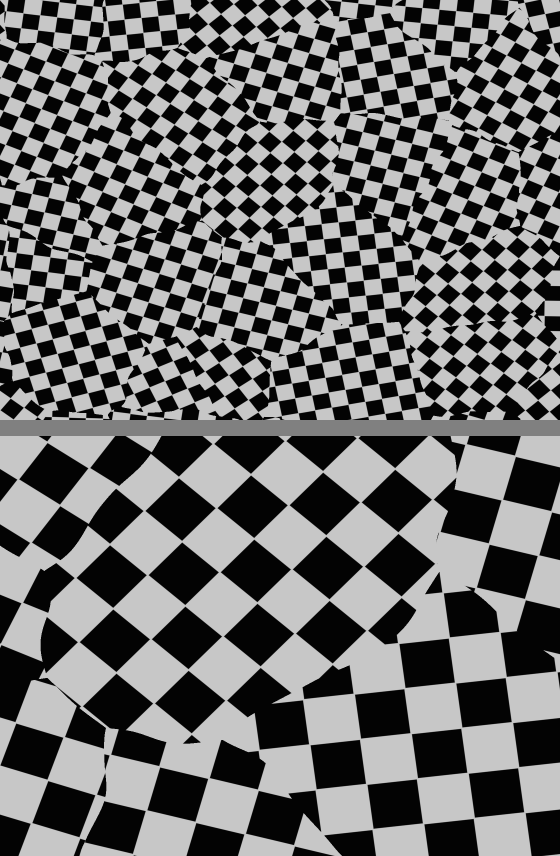
Top, the full canvas; bottom, a detail of the centre.
Write a Shadertoy shader that draws this pattern.

```glsl
// Patchwork of checkerboards: a jittered Voronoi partition with slightly wavy
// borders, where each patch carries the same checker grid at its own random
// angle and offset. Edges are smoothed by distance and by supersampling.

#define PATCH_SIZE   0.25    // Voronoi grid pitch, in canvas heights
#define JITTER       0.92    // scatter of the patch seeds
#define SQUARE_SIZE  0.0405  // side of one checker square
#define SQUASH       0.89    // vertical compression of the whole pattern
#define WAVE_FREQ    13.0    // border waviness: frequency
#define WAVE_AMP     0.020   // border waviness: amplitude
#define LIGHT_BIAS   0.0135  // how far light squares grow, in squares
#define SAMPLES      3       // supersamples per axis
#define LIGHT_GREY   vec3(0.78)
#define NEAR_BLACK   vec3(0.01)

// Three random values in 0..1 for a lattice cell (integer PCG hash).
vec3 hash3(vec2 cell, uint seed) {
    uvec3 v = uvec3(uvec2(ivec2(cell) + 4096), seed);
    v = v * 1664525u + 1013904223u;
    v += v.yzx * v.zxy;
    v ^= v >> 16u;
    v += v.yzx * v.zxy;
    return vec3(v >> 8u) / 16777216.0;
}

float cornerGradient(vec2 cell, vec2 offset, uint seed) {
    float angle = 6.2832 * hash3(cell, seed).x;
    return dot(vec2(cos(angle), sin(angle)), offset);
}

float gradientNoise(vec2 p, uint seed) {
    vec2 i = floor(p), f = p - i, e = vec2(1, 0);
    vec2 u = f * f * f * (f * (f * 6.0 - 15.0) + 10.0);
    float low  = mix(cornerGradient(i, f, seed),
                     cornerGradient(i + e.xy, f - e.xy, seed), u.x);
    float high = mix(cornerGradient(i + e.yx, f - e.yx, seed),
                     cornerGradient(i + e.xx, f - e.xx, seed), u.x);
    return mix(low, high, u.y);
}

// Lattice cell whose jittered seed point lies nearest to p.
vec2 nearestPatch(vec2 p) {
    vec2 home = floor(p), best = home;
    float bestDist = 1e9;
    for (int y = -1; y <= 1; y++)
    for (int x = -1; x <= 1; x++) {
        vec2 cell = home + vec2(x, y);
        vec2 toSeed = cell + 0.5 + JITTER * (hash3(cell, 7u).xy - 0.5) - p;
        float d = dot(toSeed, toSeed);
        if (d < bestDist) { bestDist = d; best = cell; }
    }
    return best;
}

// Signed distance to the checker edges, in squares; positive is light.
float checker(vec2 p) {
    vec2 i = floor(p);
    vec2 toEdge = 0.5 - abs(p - i - 0.5);
    float side = 1.0 - 2.0 * mod(i.x + i.y, 2.0);
    return side * min(toEdge.x, toEdge.y);
}

// Share of light at a point; blur is the edge half-width in canvas heights.
float patchwork(vec2 p, float blur) {
    p.y /= SQUASH;
    vec2 wave = vec2(gradientNoise(p * WAVE_FREQ, 1u),
                     gradientNoise(p * WAVE_FREQ, 2u));
    vec2 cell = nearestPatch((p + WAVE_AMP * wave) / PATCH_SIZE);

    // Turn and shift the checker grid by the patch's own random values.
    vec3 rnd = hash3(cell, 11u);
    float angle = 1.5708 * rnd.x, c = cos(angle), s = sin(angle);
    vec2 local = p - (cell + 0.5) * PATCH_SIZE;
    vec2 grid = mat2(c, -s, s, c) * local / SQUARE_SIZE + 2.0 * rnd.yz;

    float w = blur / SQUARE_SIZE;
    return smoothstep(-w, w, checker(grid) + LIGHT_BIAS);
}

void mainImage(out vec4 fragColor, in vec2 fragCoord) {
    float pixel = 1.0 / iResolution.y;
    float n = float(SAMPLES), light = 0.0;
    for (int y = 0; y < SAMPLES; y++)
    for (int x = 0; x < SAMPLES; x++) {
        vec2 offset = (vec2(x, y) + 0.5) / n - 0.5;
        light += patchwork((fragCoord + offset) * pixel, 0.4 * pixel);
    }
    fragColor = vec4(mix(NEAR_BLACK, LIGHT_GREY, light / (n * n)), 1.0);
}
```
